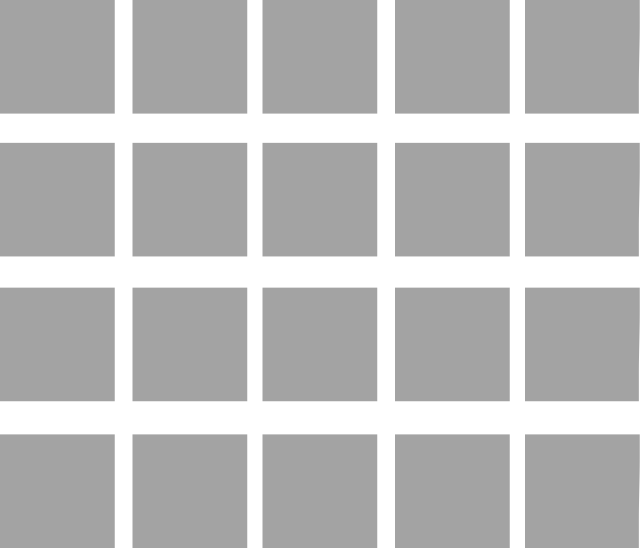
A WebGL 2 fragment shader for this pattern:

```glsl
#version 300 es
precision highp float;

#define PITCH vec2(0.20508, 0.26067)
#define TILE_SIZE vec2(0.1793, 0.2073)
#define ODD_COLUMN_SHIFT 0.00195
#define ROW_GAP_GROWTH 0.00356
#define LAST_COLUMN 4.0
#define EDGE_WEAR 0.0014
#define TILE_GRAY vec3(0.639)
#define GAP_WHITE vec3(1.0)

uniform vec2 u_resolution;
out vec4 fragColor;

// Lower corner of a tile, with rows counted down from the top
vec2 tileOrigin(vec2 cell) {
    float oddShift = ODD_COLUMN_SHIFT * mod(cell.x, 2.0);
    float rowDrift = ROW_GAP_GROWTH * cell.y * (cell.y - 1.0) * 0.5;
    return cell * PITCH + vec2(oddShift, rowDrift);
}

// Smoothed coverage of a box that starts at zero
float boxCoverage(vec2 p, vec2 size, vec2 pixel) {
    vec2 inside = min(p, size - p);
    vec2 coverage = clamp(inside / pixel + 0.5, 0.0, 1.0);
    return coverage.x * coverage.y;
}

void main() {
    vec2 pixel = 1.0 / u_resolution;
    vec2 uv = gl_FragCoord.xy * pixel;
    uv.y = 1.0 - uv.y;

    // Cell borders run through the gaps
    vec2 halfGap = 0.4 * (PITCH - TILE_SIZE);
    vec2 cell = floor((uv + halfGap) / PITCH);
    vec2 local = uv - tileOrigin(cell);

    // The last column tapers slightly along its right edge
    vec2 size = TILE_SIZE;
    float taper = smoothstep(0.2, 0.75, local.y / TILE_SIZE.y);
    size.x -= EDGE_WEAR * taper * step(LAST_COLUMN, cell.x);

    float tile = boxCoverage(local, size, pixel);
    fragColor = vec4(mix(GAP_WHITE, TILE_GRAY, tile), 1.0);
}
```
